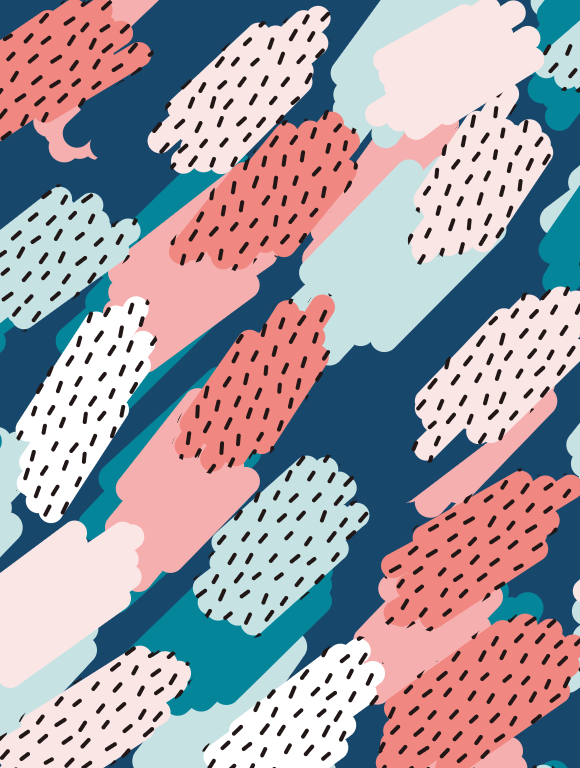
A Shadertoy shader for this pattern:

```glsl
const vec3 NAVY  = vec3(0.09, 0.28, 0.42);
const vec3 TEAL  = vec3(0.02, 0.52, 0.60);
const vec3 AQUA  = vec3(0.78, 0.885, 0.89);
const vec3 PINK  = vec3(0.965, 0.685, 0.685);
const vec3 CORAL = vec3(0.94, 0.53, 0.50);
const vec3 BLUSH = vec3(0.985, 0.90, 0.90);
const vec3 WHITE = vec3(1.0);
const vec3 INK   = vec3(0.13, 0.09, 0.09);

const vec2 CELL = vec2(0.36, 0.165);   // spacing of brush strokes
const vec2 DASH_CELL = vec2(0.032, 0.022);

float hash(vec2 p) {
    return fract(sin(dot(p, vec2(127.1, 311.7))) * 43758.545);
}

vec2 hash2(vec2 p) {
    return vec2(hash(p), hash(p + 41.3));
}

vec2 rotate(vec2 p, float angle) {
    float c = cos(angle), s = sin(angle);
    return vec2(c * p.x + s * p.y, c * p.y - s * p.x);
}

float capsule(vec2 p, vec2 a, vec2 b, float radius) {
    vec2 ab = b - a;
    float h = clamp(dot(p - a, ab) / dot(ab, ab), 0.0, 1.0);
    return length(p - a - ab * h) - radius;
}

float coverage(float dist, float pixel) {
    return clamp(0.5 - dist / pixel, 0.0, 1.0);
}

// Side-by-side bristle lanes with staggered round ends
float brushStroke(vec2 p, vec2 id) {
    float width = mix(0.042, 0.053, hash(id + 3.7));
    float reach = mix(0.105, 0.145, hash(id + 5.1));
    float shear = (hash(id + 8.3) - 0.5) * 0.08;
    float dist = 1.0;
    for (int i = -3; i <= 3; i++) {
        float t = float(i) / 3.0;
        vec2 r = hash2(id + t * 7.9 + 11.0) - 0.5;
        vec2 bend = (hash2(id + t * 5.3 + 23.0) - 0.5) * 0.012;
        float halfLength = reach * (1.0 - 0.35 * t * t) * (0.9 + 0.2 * r.x);
        float middle = shear * t + r.y * 0.05;
        vec2 a = vec2(middle - halfLength, t * width + bend.x);
        vec2 b = vec2(middle + halfLength, t * width + bend.y);
        dist = min(dist, capsule(p, a, b, 0.0162));
    }
    return dist;
}

// Staggered short ink marks
float dashes(vec2 p) {
    p = rotate(p, 0.24);
    float row = floor(p.y / DASH_CELL.y);
    p.x += 0.5 * DASH_CELL.x * mod(row, 2.0);
    vec2 id = floor(p / DASH_CELL);
    vec2 q = p - (id + 0.5) * DASH_CELL;
    q -= (hash2(id) - 0.5) * vec2(0.010, 0.006);
    q = rotate(q, (hash(id + 9.2) - 0.5) * 0.6);
    float halfLength = mix(0.0045, 0.0065, hash(id + 6.4));
    return capsule(q, vec2(-halfLength, 0.0), vec2(halfLength, 0.0), 0.0026);
}

// Paints one scattered layer; the first dottedCount colours carry dashes
vec3 paintLayer(vec3 color, vec2 uv, float angle, float scale, float seed,
                vec3 palette[7], int dottedCount, float pixel) {
    vec2 p = rotate(uv, angle) / scale + seed * vec2(0.37, 0.23);
    float px = pixel / scale;
    float baseRow = floor(p.y / CELL.y);
    for (int j = -1; j <= 1; j++) {
        float row = baseRow + float(j);
        float shift = 0.39 * row;
        float baseColumn = floor(p.x / CELL.x - shift);
        for (int i = -1; i <= 1; i++) {
            vec2 cell = vec2(baseColumn + float(i), row);
            vec2 id = cell + seed * 17.0;
            vec2 center = (cell + vec2(shift + 0.5, 0.5)) * CELL;
            center += (hash2(id) - 0.5) * vec2(0.07, 0.045);
            vec2 q = rotate(p - center, (hash(id + 2.6) - 0.5) * 0.48);
            if (length(q) > 0.26) continue;

            float dist = brushStroke(q, id);
            int index = int(mod(2.0 * cell.x + 3.0 * cell.y + seed, 7.0) + 0.5) % 7;
            color = mix(color, palette[index], coverage(dist, px));
            if (index < dottedCount && dist < 0.01) {
                float mark = max(dashes(q + hash2(id + 4.4)), dist - 0.003);
                color = mix(color, INK, coverage(mark, px));
            }
        }
    }
    return color;
}

void mainImage(out vec4 fragColor, in vec2 fragCoord) {
    vec2 uv = fragCoord / iResolution.y;
    float pixel = 1.0 / iResolution.y;
    vec3 plain[7] = vec3[7](PINK, TEAL, AQUA, NAVY, PINK, TEAL, AQUA);
    vec3 dotted[7] = vec3[7](BLUSH, CORAL, WHITE, BLUSH, CORAL, AQUA, BLUSH);

    // Plain underpainting, then dotted strokes on top
    vec3 color = NAVY;
    color = paintLayer(color, uv, 0.86, 1.25, 3.0, plain, 0, pixel);
    color = paintLayer(color, uv, 0.80, 1.15, 5.0, plain, 0, pixel);
    color = paintLayer(color, uv, 0.75, 1.0, 2.0, dotted, 6, pixel);
    fragColor = vec4(color, 1.0);
}
```
